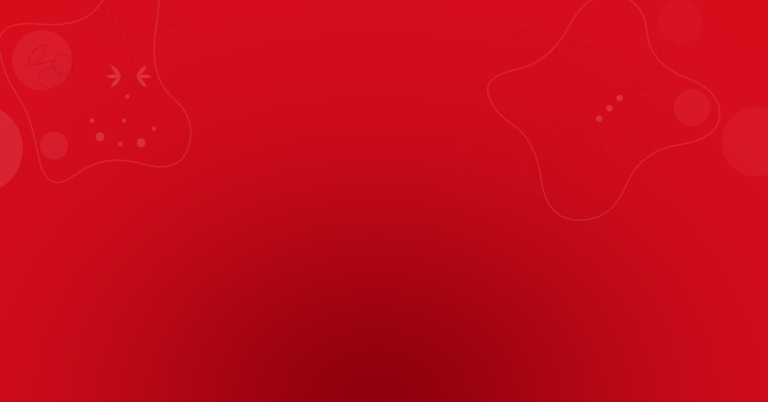
A Shadertoy shader for this background:

```glsl
// Deep red radial backdrop with faint wavy outlines, soft discs and botanical line art.
const vec3 BRIGHT_RED = vec3(0.845, 0.052, 0.112);
const vec3 DEEP_RED = vec3(0.57, 0.0, 0.05);
const vec3 INK = vec3(0.52, 0.0, 0.05);
const vec3 PALE = vec3(1.0, 0.86, 0.88);
const int KNOTS = 12;

// Coverage of a filled shape and of a thin line
float fill(float d, float aa) { return smoothstep(aa, -aa, d); }
float stroke(float d, float halfWidth, float aa) { return fill(abs(d) - halfWidth, aa); }

float segment(vec2 p, vec2 a, vec2 b) {
    vec2 pa = p - a, ba = b - a;
    return length(pa - ba * clamp(dot(pa, ba) / dot(ba, ba), 0.0, 1.0));
}

// Signed distance to a pointed leaf from a to b
float leaf(vec2 p, vec2 a, vec2 b, float halfWidth) {
    float h = 0.5 * length(b - a);
    float offset = 0.5 * (h * h - halfWidth * halfWidth) / halfWidth;
    vec2 axis = (b - a) / (2.0 * h), q = p - 0.5 * (a + b);
    q = abs(vec2(dot(q, vec2(axis.y, -axis.x)), dot(q, axis)));
    vec3 arc = h * q.x < offset * (q.y - h) ? vec3(0.0, h, 0.0) : vec3(-offset, 0.0, offset + halfWidth);
    return length(q - arc.xy) - arc.z;
}

// Stem with paired leaves and one at the tip
float sprig(vec2 p, vec2 a, vec2 b, float size) {
    vec2 along = normalize(b - a), across = vec2(-along.y, along.x);
    float d = min(segment(p, a, b), abs(leaf(p, b, b + along * size, size * 0.2)));
    for (int i = 0; i < 6; i++) {
        vec2 base = mix(a, b, 0.3 + 0.3 * float(i / 2));
        float side = float(i % 2) * 2.0 - 1.0;
        d = min(d, abs(leaf(p, base, base + size * (0.75 * along + side * 0.6 * across), size * 0.2)));
    }
    return d;
}

// Nested contours of an oval leaf
float contours(vec2 p, vec2 a, vec2 b, float halfWidth) {
    float d = 1e3;
    for (float scale = 1.0; scale > 0.3; scale -= 0.22)
        d = min(d, abs(leaf(p, a, mix(a, b, scale), halfWidth * scale)));
    return d;
}

// Small box seen from a corner
float box(vec2 p, vec2 centre, float radius) {
    float d = 1e3;
    for (int i = 0; i < 6; i++) {
        vec2 t = 1.0472 * (float(i) + vec2(0.5, 1.5));
        vec2 corner = centre + radius * vec2(cos(t.x), sin(t.x));
        d = min(d, segment(p, corner, centre + radius * vec2(cos(t.y), sin(t.y))));
        if (i % 2 == 0) d = min(d, segment(p, centre, corner));
    }
    return d;
}

// Closed smooth curve steered by a ring of knots
float wavyLoop(vec2 p, vec2 knots[KNOTS]) {
    float d = 1e3;
    for (int i = 0; i < KNOTS; i++) {
        vec2 k = knots[(i + 1) % KNOTS];
        vec2 start = 0.5 * (knots[i] + k), end = 0.5 * (k + knots[(i + 2) % KNOTS]), last = start;
        for (int j = 1; j <= 8; j++) {
            float t = float(j) / 8.0;
            vec2 now = mix(mix(start, k, t), mix(k, end, t), t);
            d = min(d, segment(p, last, now));
            last = now;
        }
    }
    return d;
}

float berries(vec2 p) {
    float d = min(abs(length(p - vec2(15.7, 84)) - 2.5), abs(length(p - vec2(12.3, 80.6)) - 2.6));
    return min(d, min(abs(leaf(p, vec2(7, 83.5), vec2(11.5, 89), 1.3)), segment(p, vec2(7, 83.5), vec2(14, 85))));
}

float foliage(vec2 p) {
    float d = min(sprig(p, vec2(33, 86), vec2(26, 96), 5.0), sprig(p, vec2(33, 86), vec2(42, 93.5), 5.0));
    d = min(d, min(segment(p, vec2(30.5, 65), vec2(33, 86)), box(p, vec2(47.5, 79.5), 5.0)));
    d = min(d, min(contours(p, vec2(127.5, 89), vec2(139, 91), 3.7), contours(p, vec2(139, 89.5), vec2(151.5, 78), 5.0)));
    d = min(d, min(contours(p, vec2(169.5, 65), vec2(155.5, 63), 5.0), sprig(p, vec2(155.5, 75.5), vec2(165, 86), 5.0)));
    d = min(d, min(sprig(p, vec2(148, 69), vec2(139, 60), 4.5), abs(leaf(p, vec2(156, 76), vec2(167, 76.5), 1.6))));
    return min(d, min(abs(leaf(p, vec2(148, 69), vec2(138, 69.5), 1.5)), abs(leaf(p, vec2(149, 69), vec2(149, 59), 1.4))));
}

void mainImage(out vec4 fragColor, in vec2 fragCoord) {
    // Units: percent of the canvas height
    vec2 p = fragCoord / iResolution.xy * vec2(192, 100);
    float aa = 70.0 / iResolution.y;
    // Dark glow rising from the lower edge
    float glow = length((p - vec2(94, 0)) / vec2(112, 88));
    vec3 color = mix(DEEP_RED, BRIGHT_RED, 1.0 - exp(-2.6 * pow(glow, 1.85)));
    color *= 1.0 - 0.1 * fill(p.y - 0.35, aa);
    // Translucent discs: centre, radius, opacity
    vec4 discs[6] = vec4[6](vec4(10.5, 85, 7.5, 0.07), vec4(13.5, 63.8, 3.5, 0.08), vec4(-5.5, 63, 11.2, 0.11),
        vec4(170, 94.5, 5.5, 0.022), vec4(173, 73.2, 4.6, 0.055), vec4(189, 64.7, 8.6, 0.048));
    for (int i = 0; i < 6; i++) color = mix(color, PALE, discs[i].w * fill(length(p - discs[i].xy) - discs[i].z, aa));
    // Fine drawings and double ring
    color = mix(color, INK, 0.11 * stroke(foliage(p), 0.12, aa) + 0.24 * stroke(berries(p), 0.12, aa));
    float ring = length(p - vec2(122.5, 58.3));
    color = mix(color, PALE, 0.011 * (stroke(ring - 9.3, 0.25, aa) + stroke(ring - 8.0, 0.2, aa)));
    // Wavy outlines
    vec2 leftKnots[KNOTS] = vec2[KNOTS](vec2(-1, 95), vec2(21, 93), vec2(29, 105), vec2(35, 107), vec2(41, 105.5), vec2(37, 81),
        vec2(49.3, 70.5), vec2(45, 56.5), vec2(26, 62), vec2(11.5, 51), vec2(7.7, 71.5), vec2(0.5, 82));
    vec2 rightKnots[KNOTS] = vec2[KNOTS](vec2(121, 81), vec2(137.5, 84.5), vec2(147, 102.5), vec2(161, 100), vec2(162.5, 84),
        vec2(180.2, 77.5), vec2(179.7, 65.5), vec2(160, 62.5), vec2(153, 45.2), vec2(136.7, 45.2), vec2(134, 65), vec2(123, 72.5));
    color = mix(color, PALE, 0.11 * stroke(min(wavyLoop(p, leftKnots), wavyLoop(p, rightKnots)), 0.2, aa));
    // Berries and small pale leaves
    vec3 dots[7] = vec3[7](vec3(25, 66, 1.1), vec3(35.3, 64.5, 1.1), vec3(23, 70, 0.55), vec3(31, 70, 0.55),
        vec3(30.1, 64.2, 0.6), vec3(38.5, 68, 0.55), vec3(31.8, 76, 0.55));
    float accents = 1e3;
    for (int i = 0; i < 7; i++) accents = min(accents, length(p - dots[i].xy) - dots[i].z);
    for (int i = 0; i < 3; i++) accents = min(accents, length(p - vec2(149.8, 70.5) - 2.55 * float(i)) - 0.8);
    for (int i = 0; i < 6; i++) {
        float side = i < 3 ? -1.0 : 1.0, t = 0.85 * float(i % 3 - 1);
        vec2 base = vec2(32.2 + 2.0 * side, 81);
        accents = min(accents, leaf(p, base, base + 3.7 * vec2(side * cos(t), sin(t)), 0.5));
    }
    fragColor = vec4(mix(color, PALE, 0.17 * fill(accents, aa)), 1.0);
}
```
